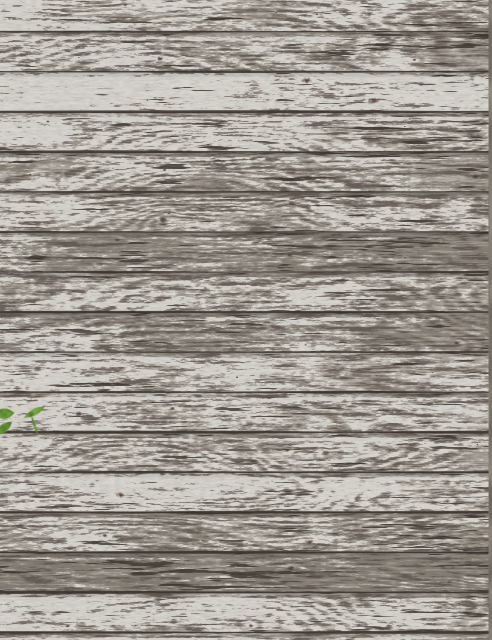
This texture is drawn by a WebGL 1 fragment shader. Its source:

```glsl
precision highp float;
// Weathered horizontal clapboards: flaking white paint over grey grained wood, with a sprig of leaves.
uniform vec2 u_resolution;

const float BOARDS = 15.98;      // boards per canvas height
const float TOP_OFFSET = 0.21;   // part of the first board cut off by the top edge
const float COVE = 0.13;         // recessed strip along the top of each board
const float SEAM = 0.012;        // half width of the narrowest seam
const float RINGS = 9.0;         // grain lines per board
const float KNOTS = 3.0;         // candidate knots per board
const float TRIM = 0.993;        // left side of the upright trim
const float WASH = 0.45;         // opacity of the worn paint film
const float FLAKE = 0.80;        // opacity of the sound paint
const vec3 PAINT = vec3(0.85, 0.84, 0.82);
const vec3 WOOD_LIGHT = vec3(0.64, 0.61, 0.58);
const vec3 WOOD_MID = vec3(0.54, 0.51, 0.47);
const vec3 WOOD_DARK = vec3(0.41, 0.37, 0.35);
const vec3 CRACK = vec3(0.23, 0.20, 0.18);
const vec3 KNOT = vec3(0.31, 0.24, 0.19);
const vec3 LEAF = vec3(0.40, 0.57, 0.22);
// Paint left on each of sixteen boards, from the top down
const mat4 PAINT_LEFT = mat4(0.54, 0.45, 0.88, 0.58,
                             0.37, 0.47, 0.18, 0.50,
                             0.30, 0.62, 0.58, 0.50,
                             0.72, 0.38, 0.10, 0.60);

float hash(vec2 p) {
  vec3 q = fract(vec3(p.xyx) * 0.1031);
  q += dot(q, q.yzx + 33.33);
  return fract((q.x + q.y) * q.z);
}

float noise(vec2 p) {
  vec2 i = floor(p), f = fract(p);
  f = f * f * (3.0 - 2.0 * f);
  return mix(mix(hash(i), hash(i + vec2(1.0, 0.0)), f.x),
             mix(hash(i + vec2(0.0, 1.0)), hash(i + 1.0), f.x), f.y);
}

float fbm(vec2 p) {
  float sum = 0.0, amp = 0.533;
  for (int i = 0; i < 4; i++) {
    sum += amp * noise(p);
    p = p * 2.03 + 17.7;
    amp *= 0.5;
  }
  return sum;
}

float paintLeft(float board) {
  float left = 0.5;
  for (int i = 0; i < 4; i++)
    for (int j = 0; j < 4; j++)
      if (abs(mod(board, 16.0) - float(i * 4 + j)) < 0.5) left = PAINT_LEFT[i][j];
  return left;
}

// Coverage of a pointed leaf from a to b
float leaf(vec2 p, vec2 a, vec2 b, float width, float px) {
  vec2 pa = p - a, ba = b - a;
  float h = clamp(dot(pa, ba) / dot(ba, ba), 0.0, 1.0);
  float d = length(pa - ba * h) - width * 4.0 * h * (1.0 - h);
  return 1.0 - smoothstep(-px, px, d);
}

void main() {
  vec2 uv = gl_FragCoord.xy / u_resolution;
  float px = BOARDS / u_resolution.y;
  float span = BOARDS * u_resolution.x / u_resolution.y;
  vec2 p = vec2(uv.x * span, (1.0 - uv.y) * BOARDS + TOP_OFFSET);
  float board = floor(p.y), v = fract(p.y);
  vec2 q = vec2(p.x + 40.0 * hash(vec2(board, 3.0)), v + board * 7.3);

  // Knots and nail holes, which also bend the grain
  float knot = 0.0, bend = 0.0;
  for (float k = 0.0; k < KNOTS; k++) {
    vec2 seed = vec2(board * 5.0 + k, k + 9.0);
    vec2 c = vec2(hash(seed) * span, mix(0.2, 0.85, hash(seed + 21.0)));
    float r = mix(0.022, 0.1, pow(hash(seed + 47.0), 2.0));
    float d = length((vec2(p.x, v) - c) * vec2(0.6, 1.0)) / r;
    knot = max(knot, 1.0 - smoothstep(0.3, 1.2, d + noise(q * 18.0) * 0.5));
    bend += r * 14.0 * exp(-d * d * 0.09);
  }

  // Cathedral grain as contour lines of stretched noise
  float height = RINGS * noise(q * vec2(0.22, 1.1)) + 4.0 * v + bend
               + 0.45 * noise(q * vec2(1.6, 8.0)) + 0.25 * noise(q * vec2(6.0, 20.0));
  float ring = 0.5 + 0.5 * sin(6.2832 * height);
  float streak = fbm(q * vec2(1.2, 20.0) + 5.0);
  float fleck = fbm(q * vec2(8.0, 28.0));
  float patches = fbm(q * vec2(0.5, 2.0) + 60.0);

  // Bare wood
  float left = paintLeft(board);
  float tone = streak + 0.2 * (ring - 0.5) + 0.35 * (fleck - 0.5);
  vec3 color = mix(WOOD_DARK, WOOD_MID, smoothstep(0.2, 0.47, tone));
  color = mix(color, WOOD_LIGHT, smoothstep(0.42, 0.72, tone + 0.25 * (left - 0.4)));
  color *= mix(0.93, 1.08, left);

  // Paint: thin in the cove and to the right, thick on the upper lip
  float cove = 1.0 - smoothstep(COVE - px, COVE + px, v);
  float lip = exp(-pow((v - COVE - 0.04) / 0.04, 2.0));
  float cover = left - 0.5 + 1.1 * (patches - 0.5) + 0.8 * (streak - 0.5) + 0.36 * (ring - 0.5)
              + 0.9 * (fleck - 0.5) + 0.24 * (0.5 - uv.x) + 0.2 * lip - 0.3 * cove;
  color = mix(color, PAINT, WASH * smoothstep(-0.35, 0.2, cover));
  color = mix(color, PAINT * (0.92 + 0.14 * fleck), FLAKE * smoothstep(0.0, 0.24, cover));

  // Cracks, knots and shaded cove
  float split = fbm(q * vec2(0.8, 13.0) + 90.0) + 0.05 * uv.x - 0.1 * left;
  color = mix(color, CRACK, 0.8 * smoothstep(0.67, 0.76, split));
  color = mix(color, KNOT, 0.85 * knot);
  color *= 1.0 - 0.06 * cove - 0.16 * exp(-v * 24.0);

  // Seams of uneven width
  float seamId = floor(p.y + 0.5);
  float seamWidth = SEAM + 0.026 * noise(vec2(p.x * 0.35, seamId * 5.0));
  float seam = 1.0 - smoothstep(seamWidth - px * 0.7, seamWidth + px * 0.7, abs(p.y - seamId));
  color = mix(color, CRACK, 0.9 * seam);

  // Upright trim at the right
  float trim = smoothstep(-px, px, p.x - TRIM * span);
  color = mix(color, WOOD_MID * (0.75 + 0.3 * noise(p * vec2(12.0, 2.0))), trim);

  // Leaves and tendril
  float green = leaf(p, vec2(-0.15, 10.56), vec2(0.36, 10.52), 0.13, px);
  green = max(green, leaf(p, vec2(-0.1, 11.06), vec2(0.3, 10.74), 0.1, px));
  green = max(green, leaf(p, vec2(0.6, 10.64), vec2(1.12, 10.36), 0.08, px));
  green = max(green, leaf(p, vec2(0.78, 10.58), vec2(0.95, 11.1), 0.03, px));
  color = mix(color, LEAF * (0.8 + 0.4 * noise(p * 9.0)), green);

  gl_FragColor = vec4(color, 1.0);
}
```
